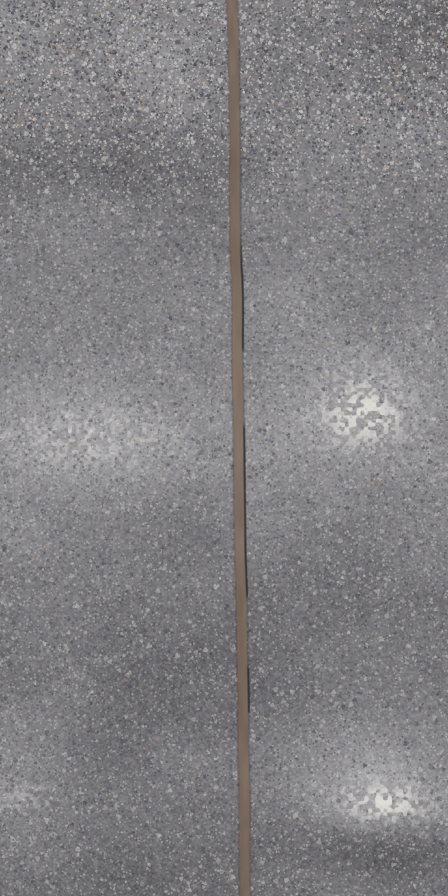
A WebGL 2 fragment shader for this texture:

```glsl
#version 300 es
precision highp float;
// Polished terrazzo floor: grey speckled slabs, a brown divider strip and soft lamp reflections.
uniform vec2 u_resolution;
out vec4 fragColor;

const vec3 CEMENT = vec3(0.475, 0.473, 0.487);
const vec3 STRIP = vec3(0.475, 0.415, 0.365);
const vec3 CRACK = vec3(0.17, 0.16, 0.16);
const vec3 WHITE_CHIP = vec3(0.80, 0.79, 0.77);
const vec3 TAN_CHIP = vec3(0.62, 0.54, 0.48);
const vec3 DARK_CHIP = vec3(0.27, 0.28, 0.31);
const vec3 GLARE = vec3(0.93, 0.92, 0.89);

float hash(vec2 p) {
  return fract(sin(dot(p, vec2(127.1, 311.7))) * 43758.545);
}

float noise(vec2 p) {
  vec2 i = floor(p), f = fract(p);
  f = f * f * (3.0 - 2.0 * f);
  return mix(mix(hash(i), hash(i + vec2(1, 0)), f.x),
             mix(hash(i + vec2(0, 1)), hash(i + vec2(1, 1)), f.x), f.y);
}

float fbm(vec2 p) {
  float sum = 0.0, amp = 0.5;
  for (int i = 0; i < 4; i++) {
    sum += amp * noise(p);
    p = p * 2.03 + 17.3;
    amp *= 0.5;
  }
  return sum;
}

// Soft elliptical spot
float glow(vec2 p, vec2 centre, vec2 radius) {
  vec2 d = (p - centre) / radius;
  return exp(-dot(d, d));
}

// One layer of angular chips: returns coverage and a random id
vec2 chips(vec2 p, float cells, float density, float pixel, float seed) {
  float c = cos(seed), s = sin(seed);
  vec2 q = mat2(c, s, -s, c) * p * cells + seed * 7.0;
  vec2 id = floor(q);
  vec2 offset = vec2(hash(id + 3.1), hash(id + 8.7));
  vec2 d = fract(q) - mix(vec2(0.3), vec2(0.7), offset);
  float angle = atan(d.y, d.x);
  float radius = mix(0.16, 0.36, hash(id + 5.3));
  radius *= 1.0 + 0.18 * sin(angle * 3.0 + offset.x * 6.28);
  float edge = pixel * cells * 0.7;
  float shape = 1.0 - smoothstep(-edge, edge, length(d) - radius);
  return vec2(shape * step(hash(id + 1.9), density), hash(id + 6.4));
}

// Chip colour from its id: mostly pale, some tan, some dark
vec3 chipColour(float id, float darkShare) {
  vec3 pale = mix(WHITE_CHIP, TAN_CHIP, smoothstep(0.68, 0.9, id));
  return mix(pale, DARK_CHIP, step(id, darkShare));
}

// Large scale brightness of the floor
float shading(vec2 p) {
  float v = 0.07 * glow(p, vec2(0.10, 1.86), vec2(0.40, 0.13));
  v += 0.06 * glow(p, vec2(0.08, 1.49), vec2(0.22, 0.10));
  v += 0.11 * glow(p, vec2(0.18, 1.03), vec2(0.45, 0.24));
  v += 0.12 * glow(p, vec2(0.82, 1.08), vec2(0.24, 0.22));
  v += 0.11 * glow(p, vec2(0.83, 0.25), vec2(0.24, 0.12));
  v += 0.07 * glow(p, vec2(0.03, 0.28), vec2(0.16, 0.22));
  v += 0.04 * glow(p, vec2(0.72, 1.60), vec2(0.30, 0.35));
  v -= 0.07 * glow(p, vec2(0.30, 1.63), vec2(0.35, 0.09));
  v -= 0.07 * glow(p, vec2(0.36, 0.50), vec2(0.22, 0.24));
  v -= 0.07 * glow(p, vec2(0.92, 1.93), vec2(0.20, 0.12));
  v -= 0.12 * glow(p, vec2(0.85, 0.10), vec2(0.17, 0.06));
  v -= 0.05 * glow(p, vec2(0.30, 0.05), vec2(0.30, 0.16));
  return v + 0.13 * (fbm(p * vec2(5.0, 6.0)) - 0.47);
}

void main() {
  vec2 p = gl_FragCoord.xy / u_resolution * vec2(1.0, 2.0);
  float pixel = 2.0 / u_resolution.y;

  // Cement with fine grain
  vec3 col = CEMENT + shading(p);
  col += 0.10 * (noise(p * 240.0) - 0.5) + 0.05 * (noise(p * 95.0) - 0.5);

  // Scattered chips, coarser and denser near the top
  float top = smoothstep(1.45, 1.75, p.y);
  for (int i = 0; i < 4; i++) {
    float layer = float(i);
    float cells = 62.0 + 28.0 * layer;
    float density = 0.17 + 0.05 * layer + 0.14 * top;
    vec2 chip = chips(p, cells, density, pixel, 0.6 + layer * 1.3);
    float strength = mix(0.5, 0.75, top) * mix(0.6, 1.0, hash(vec2(chip.y, layer)));
    col = mix(col, chipColour(chip.y, 0.36), chip.x * strength);
  }

  // Reflections that sparkle on the chips
  float glare = 1.1 * glow(p, vec2(0.81, 1.08), vec2(0.105, 0.085));
  glare += 1.1 * glow(p, vec2(0.86, 0.208), vec2(0.105, 0.048));
  glare += 0.55 * glow(p, vec2(0.18, 1.02), vec2(0.24, 0.075));
  glare += 0.45 * glow(p, vec2(0.05, 0.22), vec2(0.07, 0.035));
  float sparkle = smoothstep(0.40, 0.75, noise(p * 115.0) + 0.2 * glare - 0.1);
  col = mix(col, GLARE, clamp(glare * (0.10 + 0.65 * sparkle), 0.0, 0.9));

  // Divider strip, leaning slightly, with broken cracks on its sides
  float centre = mix(0.548, 0.519, p.y * 0.5) + 0.003 * (noise(vec2(p.y * 9.0, 2.0)) - 0.5);
  float side = p.x - centre;
  float strip = 1.0 - smoothstep(-pixel, pixel, abs(side) - 0.0115);
  vec3 stripCol = STRIP + 0.09 * (fbm(p * vec2(60.0, 14.0)) - 0.47) + 0.4 * shading(p);
  col = mix(col, stripCol, strip);
  float span = smoothstep(0.3, 0.4, p.y) * (1.0 - smoothstep(1.4, 1.5, p.y));
  float broken = smoothstep(0.38, 0.52, noise(vec2(p.y * 11.0, 5.0)));
  float rightCrack = 1.0 - smoothstep(0.0, 0.0045, abs(side - 0.0125));
  float leftCrack = 1.0 - smoothstep(0.0, 0.004, abs(side + 0.0125));
  col = mix(col, CRACK, rightCrack * (0.25 + 0.6 * span * broken) + 0.25 * leftCrack);

  fragColor = vec4(clamp(col, 0.0, 1.0), 1.0);
}
```
